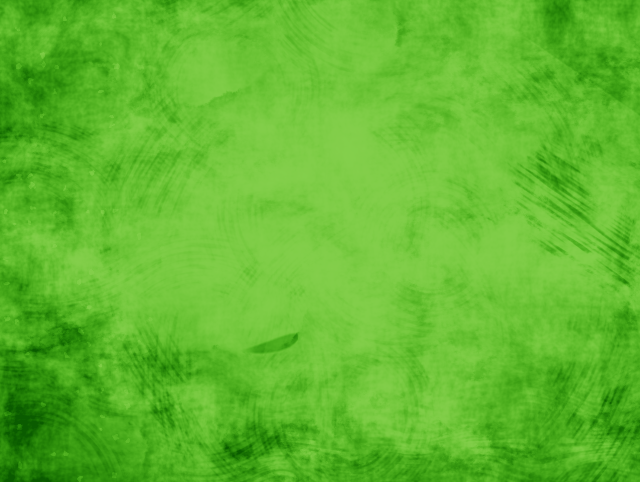
This texture is drawn by a Shadertoy shader. Its source:

```glsl
// Worn green painted wall: ragged mottling, fine brush hairs, rounded daubs and dark corners.

// Tone ramp: colour = DARK + SLOPE * t + BEND * t * t
const vec3 DARK = vec3(0.09, 0.44, 0.01);
const vec3 SLOPE = vec3(0.34, 0.52, 0.10);
const vec3 BEND = vec3(0.06, -0.16, 0.16);
const vec2 GLOW_CENTRE = vec2(0.56, 0.57);
const float GLOW_TONE = 1.08;
const float TONE_CAP = 1.06;
const float CAP_SOFTNESS = 0.09;
const float VIGNETTE = 1.6;
const float CLOUD_DEPTH = 0.72;
const float PATCH_DEPTH = 0.55;
const float GRAIN_DEPTH = 0.09;
const float SCUFF_DEPTH = 0.10;
const float BRISTLES = 140.0;
const int STROKES = 22;
const vec2 SLANT = vec2(0.825, -0.565);
// Round daubs: capsule ends (xy, zw), then crisp-edge direction (xy) and radius (z)
const int DAUBS = 4;
const vec4 DAUB_AXIS[DAUBS] = vec4[DAUBS](
    vec4(0.41, 0.84, 0.57, 0.93), vec4(0.75, 0.93, 0.66, 0.93),
    vec4(0.39, 0.41, 0.52, 0.40), vec4(0.225, 0.07, 0.21, -0.05));
const vec3 DAUB_EDGE[DAUBS] = vec3[DAUBS](
    vec3(0.2, -0.98, 0.062), vec3(0.99, -0.1, 0.075), vec3(0.3, -0.95, 0.13), vec3(0.7, 0.7, 0.075));

vec2 hash2(vec2 p) {
    vec3 q = fract(p.xyx * vec3(0.1031, 0.1030, 0.0973));
    q += dot(q, q.yzx + 33.33);
    return fract((q.xx + q.yz) * q.zy);
}

float corner(vec2 cell, vec2 offset) {
    float a = 6.2832 * hash2(cell).x;
    return dot(vec2(cos(a), sin(a)), offset);
}

float noise(vec2 p) {
    vec2 i = floor(p), f = fract(p), e = vec2(1.0, 0.0);
    vec2 u = f * f * f * (f * (f * 6.0 - 15.0) + 10.0);
    return mix(mix(corner(i, f), corner(i + e, f - e), u.x),
               mix(corner(i + e.yx, f - e.yx), corner(i + 1.0, f - 1.0), u.x), u.y);
}

float fbm(vec2 p) {
    float sum = 0.0, amp = 0.5;
    for (int i = 0; i < 6; i++) {
        sum += amp * noise(p);
        p = mat2(1.6, 1.2, -1.2, 1.6) * p + 17.3;
        amp *= 0.64;
    }
    return sum;
}

// Dry-brush hairs running along the first axis
float bristle(vec2 q, float seed) {
    float hairs = noise(q * vec2(9.0, BRISTLES) + seed) + 0.5 * noise(q * vec2(16.0, 75.0) - seed);
    return smoothstep(-0.2, 0.45, hairs);
}

// Soft ellipse with a ragged border
float raggedSpot(vec2 q, vec2 size, float rag) {
    return 1.0 - smoothstep(0.3, 1.0, length(q / size) + rag);
}

// Faint curved strokes, each an arc about its own pivot
float curvedStrokes(vec2 p, float aspect, float rag) {
    float sum = 0.0;
    for (int i = 0; i < STROKES; i++) {
        float id = float(i) + 1.0, angle = 6.2832 * hash2(vec2(id, 5.3)).x;
        vec2 centre = hash2(vec2(id, 3.7)) * vec2(aspect, 1.0), shape = hash2(vec2(id, 9.1));
        vec2 side = vec2(cos(angle), sin(angle));
        float bend = mix(0.12, 0.6, shape.x);
        vec2 q = p - centre + side * bend;
        vec2 local = vec2(dot(q, vec2(-side.y, side.x)), length(q) - bend);
        float spot = raggedSpot(local, vec2(0.17, mix(0.05, 0.11, shape.y)), rag);
        sum += spot * (bristle(local, id * 7.0) - 0.2) * mix(0.1, 0.2, shape.y);
    }
    return sum;
}

void mainImage(out vec4 fragColor, in vec2 fragCoord) {
    vec2 p = fragCoord / iResolution.y, fromGlow = fragCoord / iResolution.xy - GLOW_CENTRE;
    float edge = dot(fromGlow, fromGlow);
    // Mottling, stronger towards the borders
    vec2 warp = 0.06 * vec2(noise(p * 6.0), noise(p * 6.0 + 40.0));
    float cloud = fbm((p + warp) * 3.3 + 5.0), patches = fbm((p + warp) * 10.0 + 31.0);
    float grain = noise(p * 75.0) + noise(p * 150.0);
    float scuff = noise(p * vec2(22.0, 95.0)) + noise(p * vec2(85.0, 20.0) + 9.0);
    float contrast = mix(0.65, 1.3, smoothstep(0.03, 0.3, edge));
    float mottle = CLOUD_DEPTH * cloud + PATCH_DEPTH * patches + GRAIN_DEPTH * grain + SCUFF_DEPTH * scuff;
    float worn = smoothstep(-0.02, 0.22, fbm(p * vec2(4.0, 5.5) + 71.0));
    mottle -= 0.2 * worn * smoothstep(-0.08, 0.16, fbm(p * vec2(13.0, 17.0) + 3.0));
    // Daubs: one crisp side with a broken dark rim, melting away elsewhere
    float lift = 0.0, rim = 0.0;
    for (int i = 0; i < DAUBS; i++) {
        vec2 q = p + warp * 0.4 - DAUB_AXIS[i].xy, axis = DAUB_AXIS[i].zw - DAUB_AXIS[i].xy;
        vec2 off = q - axis * clamp(dot(q, axis) / dot(axis, axis), 0.0, 1.0);
        float d = length(off) - DAUB_EDGE[i].z + 0.03 * patches;
        float crisp = smoothstep(0.2, 0.9, dot(off, DAUB_EDGE[i].xy) / (length(off) + 0.001));
        float soft = mix(0.07, 0.005, crisp);
        lift = max(lift, 1.0 - smoothstep(-soft, soft, d));
        rim = max(rim, smoothstep(-0.003, 0.004, d) * exp(-max(d, 0.0) / 0.018) * crisp);
    }
    float tone = GLOW_TONE - VIGNETTE * edge + mottle * contrast * (1.0 - 0.4 * lift);
    tone += 0.07 * lift - 0.4 * rim * smoothstep(-0.1, 0.15, patches + 0.5 * cloud);
    // Brush marks: arcs, slanted dry brush at right, level sweeps below
    float rag = 1.8 * patches;
    tone -= curvedStrokes(p, iResolution.x / iResolution.y, rag) * contrast;
    vec2 across = vec2(-SLANT.y, SLANT.x), fromEdge = p - vec2(1.04, 0.957);
    vec2 slanted = vec2(dot(fromEdge, SLANT), dot(fromEdge, across));
    tone -= 0.45 * raggedSpot(slanted - vec2(0.38, -0.24), vec2(0.22, 0.11), rag) * bristle(slanted, 3.0);
    float sweep = (1.0 - smoothstep(0.05, 0.3, p.y)) * smoothstep(0.3, 0.6, p.x);
    tone -= 0.2 * sweep * bristle(p + warp, 11.0) * smoothstep(-0.15, 0.15, patches);
    // Straight overlaps of older paint layers
    float fold = dot(p - vec2(0.0, 0.836), across);
    tone -= 0.22 * smoothstep(-0.002, 0.003, slanted.y) * exp(-5.0 * max(slanted.y, 0.0)) * smoothstep(0.0, 0.1, slanted.x);
    tone -= 0.1 * (1.0 - smoothstep(-0.004, 0.004, fold)) * exp(6.0 * min(fold, 0.0)) * (1.0 - smoothstep(0.08, 0.24, p.x));
    // Dark hooked paint drag
    float t = (p.x - 0.49) / 0.13;
    float hook = abs(p.y - 0.272 - 0.03 * t * t) - 0.024 * t * sqrt(max(1.0 - t * t * t, 0.0));
    tone -= 0.42 * (1.0 - smoothstep(-0.003, 0.004, hook)) * smoothstep(0.0, 0.4, t) * (1.0 - smoothstep(0.97, 1.0, t));
    // Pale flecks at the left, then a soft ceiling on the tone
    vec2 cell = floor(p * 40.0), rnd = hash2(cell + 13.0);
    float fleck = length(fract(p * 40.0) - 0.3 - 0.4 * rnd) + 0.3 * noise(p * 130.0) - 0.12 * rnd.x;
    tone += 0.22 * (1.0 - smoothstep(0.06, 0.16, fleck)) * step(0.9, hash2(cell).y) * (1.0 - smoothstep(0.2, 0.42, p.x));
    tone = max(TONE_CAP - CAP_SOFTNESS * log(1.0 + exp((TONE_CAP - tone) / CAP_SOFTNESS)), -0.15);
    fragColor = vec4(DARK + SLOPE * tone + BEND * tone * tone, 1.0);
}
```
